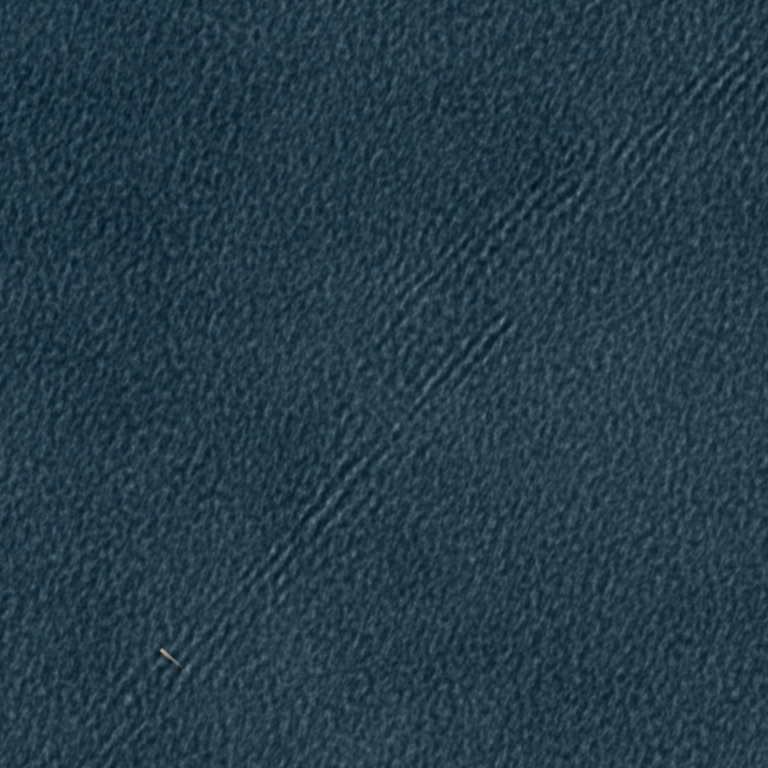
This texture is drawn by a three.js fragment shader. Its source:

```glsl
// Dark blue leather with fine, slanted pebble grain and a diagonal band of creases.
// Embossed gradient noise is broken up by finer bead noise, wavy ridges are
// added along soft bands, and one tiny pale fibre lies on the surface.

#define BASE_COLOR vec3(0.146, 0.235, 0.288)
#define FIBRE_COLOR vec3(0.76, 0.66, 0.56)
#define CONTRAST 0.043
#define GRAIN_ANGLE 1.20
#define GRAIN_SCALE vec2(62.0, 90.0)
#define EMBOSS_GAIN 3.4
#define BEAD_GAIN 3.5
#define CREASE_ANGLE 0.87
#define CREASE_COUNT 54.0
#define CREASE_GAIN 1.5
#define BROAD_SHADE 0.42

varying vec2 vUv;

const float TAU = 6.2831853;
const vec2 EMBOSS_SHIFT = vec2(0.0, 0.42);

// Random gradient of even length, without sine
vec2 hashGradient(vec2 cell) {
  vec3 p = fract(cell.xyx * vec3(0.1031, 0.1030, 0.0973));
  p += dot(p, p.yzx + 33.33);
  return 0.816 * normalize(fract((p.xx + p.yz) * p.zy) - 0.4999);
}

float gradientNoise(vec2 p) {
  vec2 cell = floor(p);
  vec2 f = fract(p);
  vec2 w = f * f * f * (f * (f * 6.0 - 15.0) + 10.0);
  vec2 e = vec2(0.0, 1.0);
  float a = dot(hashGradient(cell), f);
  float b = dot(hashGradient(cell + e.yx), f - e.yx);
  float c = dot(hashGradient(cell + e.xy), f - e.xy);
  float d = dot(hashGradient(cell + e.yy), f - e.yy);
  return mix(mix(a, b, w.x), mix(c, d, w.x), w.y);
}

// Coordinates along (x) and across (y) a direction
vec2 alongAcross(vec2 p, float angle) {
  vec2 dir = vec2(cos(angle), sin(angle));
  return vec2(dot(p, dir), dot(p, vec2(-dir.y, dir.x)));
}

// Distance to a segment in x, position along it from 0 to 1 in y
vec2 segment(vec2 p, vec2 a, vec2 b) {
  vec2 ab = b - a;
  float t = clamp(dot(p - a, ab) / dot(ab, ab), 0.0, 1.0);
  return vec2(length(p - a - ab * t), t);
}

float softBand(vec2 p, vec2 a, vec2 b, float width) {
  float d = segment(p, a, b).x / width;
  return exp(-d * d);
}

// Embossed pebbles plus two sizes of small beads
float grainTone(vec2 p) {
  vec2 bend = vec2(gradientNoise(p * 6.0 + 7.0), gradientNoise(p * 6.0 + 23.0));
  vec2 q = alongAcross(p + 0.010 * bend, GRAIN_ANGLE) * GRAIN_SCALE + 240.0;
  float emboss = gradientNoise(q + EMBOSS_SHIFT) - gradientNoise(q);
  float beads = gradientNoise(q * vec2(1.55, 1.8) + 91.7)
              + 0.5 * gradientNoise(q * vec2(2.9, 2.7) + 217.3);
  return EMBOSS_GAIN * emboss + BEAD_GAIN * beads;
}

// Parallel ridges in short beaded runs
float creaseTone(vec2 p, float band) {
  vec2 q = alongAcross(p, CREASE_ANGLE);
  float wobble = gradientNoise(q * vec2(6.0, 13.0) + 45.0)
               + 0.3 * gradientNoise(q * vec2(28.0, 44.0) + 161.0);
  float ridge = sin(TAU * (CREASE_COUNT * q.y + 0.8 * wobble));
  float breaks = 0.85 + 1.5 * gradientNoise(q * vec2(8.0, 34.0) + 117.0)
               + 1.3 * gradientNoise(q * vec2(48.0, 60.0) + 73.0);
  return CREASE_GAIN * band * ridge * clamp(breaks, 0.0, 1.6);
}

void main() {
  vec2 p = vUv;

  // Surface relief
  float band = softBand(p, vec2(0.10, 0.0), vec2(0.65, 0.57), 0.042);
  band = max(band, 0.9 * softBand(p, vec2(0.52, 0.61), vec2(1.0, 0.92), 0.054));
  band = max(band, 0.5 * softBand(p, vec2(0.48, 0.48), vec2(0.68, 0.68), 0.085));
  float relief = grainTone(p) + creaseTone(p, band);
  relief += 0.08 * (relief * relief - 1.0);

  // Broad mottling, slightly bluer towards the upper left
  float mottling = gradientNoise(p * 3.2 + 3.0) + 0.9 * gradientNoise(p * 12.0 + 31.0);
  float tone = relief + BROAD_SHADE * (2.0 * mottling + 0.7 * (p.x - p.y));
  vec3 color = BASE_COLOR + CONTRAST * tone;
  float tint = 0.4 * (p.x - p.y) + gradientNoise(p * 50.0 + 11.0);
  color += tint * vec3(0.010, 0.002, -0.006);

  // Stray fibre: pale head, dim tail and a small shadow
  vec2 head = vec2(0.211, 0.153);
  vec2 tail = vec2(0.236, 0.132);
  vec2 fibre = segment(p, head, tail);
  float shadow = softBand(p, head - 0.004, tail - 0.004, 0.004);
  float cover = 1.0 - smoothstep(0.0008, 0.0040 - 0.0016 * fibre.y, fibre.x);
  color *= 1.0 - 0.3 * shadow;
  color = mix(color, FIBRE_COLOR, cover * mix(0.95, 0.2, fibre.y));

  gl_FragColor = vec4(clamp(color, 0.0, 1.0), 1.0);
}
```
